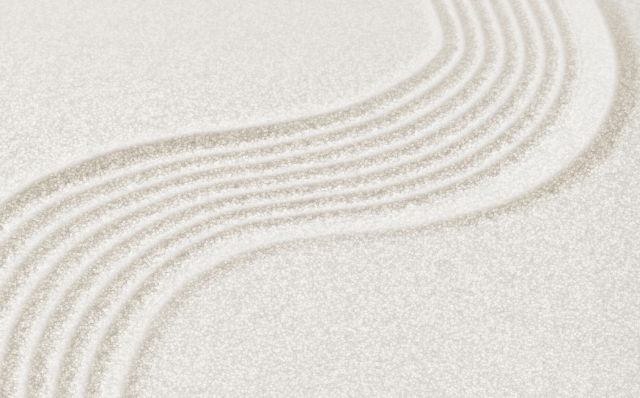
A WebGL 1 fragment shader for this texture:

```glsl
precision highp float;
// Pale raked sand: an S-shaped band of parallel grooves with a broad outer ridge.
// The band is a ladder of splined rungs; each point solves for its rung s and
// its place t across it, which shades the furrows. Cellular noise makes the grains.
uniform vec2 u_resolution;

vec2 hash2(vec2 c) {
  return fract(sin(vec2(dot(c, vec2(127.1, 311.7)), dot(c, vec2(269.5, 183.3)))) * 43758.5);
}

// Signed grain tone: a random level per grain, darker towards its rim
float grains(vec2 p) {
  vec2 cell = floor(p), f = fract(p);
  float nearest = 4.0, level = 0.0;
  for (int j = -1; j <= 1; j++) {
    for (int i = -1; i <= 1; i++) {
      vec2 o = vec2(float(i), float(j));
      vec2 h = hash2(cell + o);
      vec2 d = o + h - f;
      if (dot(d, d) < nearest) {
        nearest = dot(d, d);
        level = fract(17.0 * h.x + 29.0 * h.y);
      }
    }
  }
  return 0.7 * (level - 0.5) + 0.8 * (0.46 - sqrt(nearest));
}

// Interpolating cubic weight
float weight(float x) {
  float a = abs(x);
  if (a < 1.0) return 1.0 + a * a * (1.5 * a - 2.5);
  if (a < 2.0) return 2.0 + a * (-4.0 + a * (2.5 - 0.5 * a));
  return 0.0;
}

// Rung s of the band: upper end in xy, lower end in zw, in percent of canvas height
vec4 rung(float s) {
  vec4 r = vec4(-31.0, -30.0, 28.0, -30.0) * weight(s);
  r += vec4(-26.0, -5.0, 29.0, -5.0) * weight(s - 1.0);
  r += vec4(-19.0, 26.5, 32.0, 7.6) * weight(s - 2.0);
  r += vec4(0.0, 50.0, 38.0, 19.6) * weight(s - 3.0);
  r += vec4(21.0, 61.0, 47.3, 29.6) * weight(s - 4.0);
  r += vec4(42.0, 66.4, 63.0, 37.6) * weight(s - 5.0);
  r += vec4(63.0, 69.1, 81.0, 41.0) * weight(s - 6.0);
  r += vec4(84.0, 73.1, 105.0, 43.7) * weight(s - 7.0);
  r += vec4(97.7, 78.8, 130.2, 51.0) * weight(s - 8.0);
  r += vec4(107.5, 85.3, 148.0, 64.3) * weight(s - 9.0);
  r += vec4(110.3, 91.6, 154.8, 82.1) * weight(s - 10.0);
  r += vec4(104.6, 105.3, 148.7, 101.0) * weight(s - 11.0);
  r += vec4(96.6, 116.8, 136.5, 116.8) * weight(s - 12.0);
  return r;
}

// Bisect for the rung through p; returns (s, t)
vec2 bandCoords(vec2 p) {
  float lo = 1.0, hi = 11.0;
  for (int i = 0; i < 15; i++) {
    float mid = 0.5 * (lo + hi);
    vec4 r = rung(mid);
    vec2 d = r.zw - r.xy, q = p - r.xy;
    if (d.x * q.y - d.y * q.x > 0.0) lo = mid; else hi = mid;
  }
  vec4 r = rung(lo);
  vec2 d = r.zw - r.xy;
  return vec2(lo, dot(p - r.xy, d) / dot(d, d));
}

// Smooth plateau rising over a..b and falling over c..d
float plateau(float a, float b, float c, float d, float x) {
  return smoothstep(a, b, x) * (1.0 - smoothstep(c, d, x));
}

void main() {
  vec2 p = 100.0 * gl_FragCoord.xy / u_resolution.y;

  // Sand grains, softer towards the far edge
  float fine = grains(p * vec2(1.45, 1.65));
  float clump = grains(p * vec2(0.65, 0.85) + 37.0);
  float focus = 1.0 - 0.6 * smoothstep(60.0, 100.0, p.y);

  vec2 band = bandCoords(p);
  float s = band.x;
  float t = band.y + (0.016 * fine + 0.014 * clump) * focus;

  // Furrows: a wide first one, then six even ones up to the outer ridge
  float firstEnd = 0.14 + 0.055 * plateau(2.5, 4.5, 5.5, 7.2, s) - 0.02 * smoothstep(7.0, 9.0, s);
  float lastEnd = 0.94 - 0.04 * smoothstep(3.0, 5.0, s) - 0.1 * smoothstep(6.3, 9.5, s);
  float first = 1.0 - step(firstEnd, t);
  float f = mix(fract(6.0 * (t - firstEnd) / (lastEnd - firstEnd)), t / firstEnd, first);
  float inside = step(0.0, t) * (1.0 - step(lastEnd, t));
  float furrow = inside * mix(plateau(0.1, 0.36, 0.42, 0.95, f), plateau(0.08, 0.3, 0.6, 0.95, f), first);
  furrow *= mix(0.72, 0.62 + 0.33 * plateau(2.0, 3.5, 5.8, 7.5, s), first);
  furrow *= 1.0 - 0.35 * smoothstep(8.0, 11.0, s);

  // Lit crests, upper bank and broad outer ridge
  float lit = inside * (1.0 - smoothstep(0.0, 0.28, min(f, 1.0 - f)));
  lit = max(lit, plateau(-0.1, -0.01, 0.0, 0.03, t));
  lit = max(lit, plateau(lastEnd - 0.01, lastEnd + 0.03, 0.98, 1.02, t));

  // Shadow beyond the outer ridge, wide at the far bend, faintest at mid length
  float spread = 0.045 * smoothstep(7.5, 9.5, s);
  float shadow = plateau(0.985, 1.035, 1.04 + spread, 1.13 + spread, t);
  shadow *= mix(0.6, 0.88, smoothstep(6.8, 8.3, s)) - 0.2 * plateau(5.0, 6.0, 6.5, 7.5, s);
  shadow *= 1.0 - 0.4 * smoothstep(10.2, 11.0, s);
  float shade = max(furrow, shadow);

  // Colour and broad light falloff
  vec3 sand = vec3(0.889, 0.879, 0.861);
  sand += 0.012 * smoothstep(110.0, 0.0, p.x) - 0.016 * smoothstep(135.0, 165.0, p.x);
  sand = mix(sand, vec3(0.928, 0.92, 0.908), lit * 0.85);
  sand = mix(sand, vec3(0.786, 0.752, 0.697), shade);
  float grit = (0.105 * fine + 0.035 * clump) * focus * (1.0 + 0.6 * shade - 0.35 * lit);
  sand += grit * vec3(0.95, 1.0, 1.1);
  gl_FragColor = vec4(sand, 1.0);
}
```
